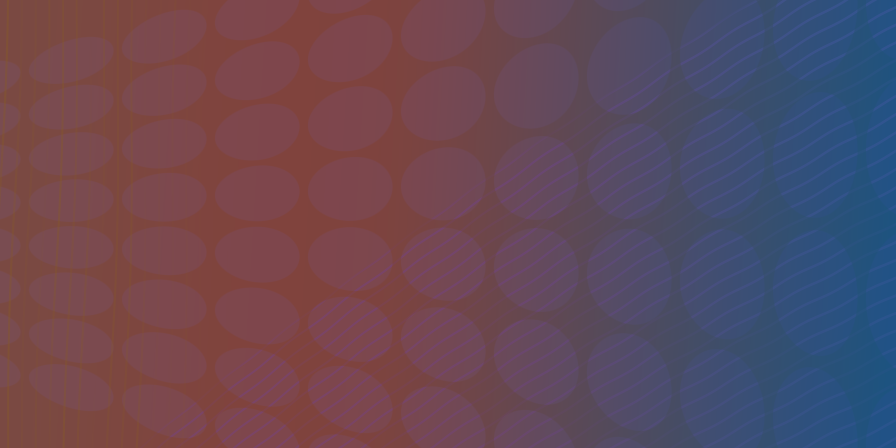
Reproduce this background procedurally as a Shadertoy shader.

```glsl
// A rust-to-blue gradient carrying a fan of translucent discs: a circle grid whose
// rows spread exponentially to the right. Fine violet diagonals fill the lower right
// and thin olive threads, weighted by layered sines, run down the left side.
#define COLUMN_STEP 0.2076
#define FIRST_COLUMN 0.159
#define ROW_STEP 0.104
#define ROW_GROWTH 0.1354
#define DISC_RADIUS 0.455
#define DISC_OPACITY 0.15
#define LINE_STEP 0.0365
#define LINE_OPACITY 0.36
#define THREAD_STEP 0.032
#define THREAD_OPACITY 0.36

const vec3 CLAY = vec3(0.480, 0.288, 0.258);
const vec3 RUST = vec3(0.505, 0.262, 0.236);
const vec3 BLUE = vec3(0.115, 0.325, 0.500);
const vec3 MAUVE = vec3(0.46, 0.35, 0.64);
const vec3 COBALT = vec3(0.21, 0.31, 0.66);
const vec3 VIOLET = vec3(0.45, 0.25, 0.58);
const vec3 PERIWINKLE = vec3(0.29, 0.35, 0.66);
const vec3 OLIVE = vec3(0.53, 0.36, 0.13);

// Horizontal gradient with a slight tilt and a soft knee; uv spans 0 to 1
vec3 backdrop(vec2 uv) {
    float t = uv.x + 0.03 * (0.5 - uv.y);
    vec3 warm = mix(CLAY, RUST, smoothstep(0.0, 0.32, t));
    float rise = t - 0.44;
    float cool = 0.5 * (rise + sqrt(rise * rise + 0.003)) / 0.56;
    return mix(warm, BLUE, min(cool, 1.0));
}

// Coverage of the eight rows of discs, in the warped grid
float discs(vec2 p) {
    float column = (p.x - FIRST_COLUMN) / COLUMN_STEP;
    float row = (p.y - 0.5) / (ROW_STEP * exp(ROW_GROWTH * column));
    vec2 cell = vec2(fract(column + 0.5), fract(row)) - 0.5;
    float d = length(cell) - DISC_RADIUS;
    float soft = max(0.7 * fwidth(d), 1e-4);
    return (1.0 - smoothstep(-soft, soft, d)) * step(abs(row), 4.0);
}

// Antialiased line at every whole value of phase; width is a share of the step
float lines(float phase, float width) {
    float soft = max(0.6 * length(vec2(dFdx(phase), dFdy(phase))), 1e-4);
    float d = abs(fract(phase) - 0.5);
    return smoothstep(0.5 - width - soft, 0.5 - width + soft, d);
}

// Diagonals below a gently bowed boundary, fanning out with x
float diagonals(vec2 p) {
    float bow = 0.08 * (p.x - 0.3125) * (p.x - 1.081);
    float depth = 0.7755 * (p.x - 0.3125) - bow - p.y;
    float ripple = 0.06 * sin(38.0 * p.x + 9.0 * p.y);
    float phase = depth / (LINE_STEP * (0.9 + 0.1 * p.x)) + ripple;
    float fade = mix(1.0, 0.6, smoothstep(0.1, 1.0, depth));
    return lines(phase, 0.08) * smoothstep(-0.01, 0.01, depth) * fade;
}

// Slightly bent vertical threads of uneven strength, fading rightward
float threads(vec2 p) {
    float x = p.x - 0.025 * (p.y - 0.5) + 0.006 * sin(5.0 * p.y + 9.0 * p.x);
    float strength = 0.5 + 0.3 * sin(47.0 * x + 2.0 * p.y) + 0.2 * sin(83.0 * x - 5.0 * p.y);
    return lines(x / THREAD_STEP, 0.07) * strength * (1.0 - smoothstep(0.2, 0.52, p.x));
}

void mainImage(out vec4 fragColor, in vec2 fragCoord) {
    vec2 uv = fragCoord / iResolution.xy;
    vec2 p = fragCoord / iResolution.y;
    vec3 color = backdrop(uv);

    // Discs cool from mauve to cobalt along the gradient
    float disc = discs(p);
    vec3 tint = mix(MAUVE, COBALT, smoothstep(0.5, 0.95, uv.x));
    color = mix(color, tint, DISC_OPACITY * disc);

    // Fine lines show more strongly across the discs
    float emphasis = mix(0.4, 1.0, disc);
    vec3 lineTint = mix(VIOLET, PERIWINKLE, smoothstep(0.55, 0.95, uv.x));
    color = mix(color, lineTint, LINE_OPACITY * emphasis * diagonals(p));
    color = mix(color, OLIVE, THREAD_OPACITY * threads(p));

    fragColor = vec4(color, 1.0);
}
```
